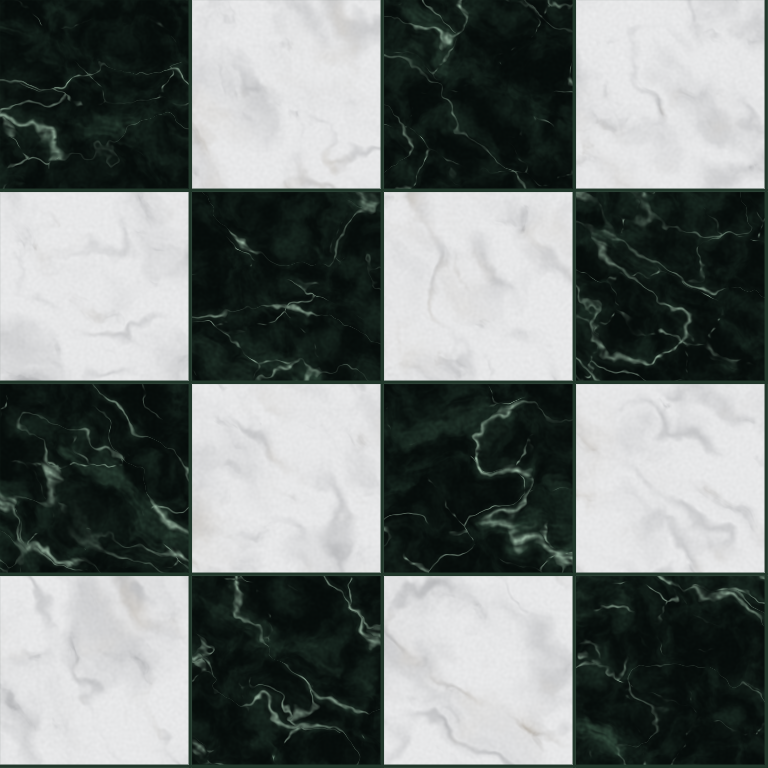
Write a Shadertoy shader that draws this texture.

```glsl
// Checkerboard of polished marble: veined dark green and softly clouded white
// slabs, split by thin green joints. Each slab hashes its own seed for warped
// gradient noise and cellular cracks; whole slabs make the canvas wrap.

const float TILES = 4.0;            // slabs across and down
const float JOINT = 0.018;          // joint width, in slabs
const float VEIN_WIDTH = 0.045;     // widest main vein
const float CRACK_WIDTH = 0.055;    // widest hairline crack
const float CRACK_SCALE = 3.2;      // crack cells per slab
const vec3 JOINT_COLOR = vec3(0.13, 0.22, 0.17);
const vec3 GREEN_DEEP  = vec3(0.025, 0.050, 0.043);
const vec3 GREEN_MID   = vec3(0.080, 0.135, 0.110);
const vec3 GREEN_CLOUD = vec3(0.230, 0.340, 0.275);
const vec3 GREEN_VEIN  = vec3(0.560, 0.660, 0.590);
const vec3 WHITE_BASE  = vec3(0.905, 0.908, 0.912);
const vec3 WHITE_GREY  = vec3(0.690, 0.695, 0.705);
const vec3 WHITE_WARM  = vec3(0.780, 0.745, 0.690);

// Integer hash: lattice point and seed to three values in 0..1
vec3 hash(vec2 p, float seed) {
    uvec3 v = uvec3(ivec3(p, seed)) * 1664525u + 1013904223u;
    v.x += v.y * v.z; v.y += v.z * v.x; v.z += v.x * v.y;
    v ^= v >> 16u;
    v.x += v.y * v.z; v.y += v.z * v.x; v.z += v.x * v.y;
    return vec3(v >> 8u) / 16777216.0;
}

float corner(vec2 cell, vec2 f, vec2 o, float seed) {
    return dot(hash(cell + o, seed).xy * 2.0 - 1.0, f - o);
}

// Gradient noise, roughly -1..1
float noise(vec2 p, float seed) {
    vec2 i = floor(p), f = p - i;
    vec2 u = f * f * f * (f * (f * 6.0 - 15.0) + 10.0);
    float low = mix(corner(i, f, vec2(0, 0), seed), corner(i, f, vec2(1, 0), seed), u.x);
    float high = mix(corner(i, f, vec2(0, 1), seed), corner(i, f, vec2(1, 1), seed), u.x);
    return 1.6 * mix(low, high, u.y);
}

float fbm(vec2 p, float seed) {
    float sum = 0.0, amp = 0.6;
    for (int k = 0; k < 4; k++) {
        sum += amp * noise(p, seed + float(k));
        p = mat2(1.6, 1.2, -1.2, 1.6) * p + 3.7;
        amp *= 0.5;
    }
    return sum;
}

// Cellular noise: second minus first distance, zero on cell borders
float cellBorder(vec2 p, float seed) {
    vec2 i = floor(p), near = vec2(9.0);
    for (int y = -1; y <= 1; y++)
    for (int x = -1; x <= 1; x++) {
        vec2 c = i + vec2(x, y);
        float d = length(c + hash(c, seed).xy - p);
        near = d < near.x ? vec2(d, near.x) : vec2(near.x, min(near.y, d));
    }
    return near.y - near.x;
}

// Coordinates along and across a direction
vec2 alongAcross(vec2 p, float angle) {
    vec2 dir = vec2(cos(angle), sin(angle));
    return vec2(dot(p, dir), dot(p, vec2(-dir.y, dir.x)));
}

float ridge(float value, float width) {
    return 1.0 - smoothstep(0.0, width, abs(value));
}

vec3 greenMarble(vec2 p, float seed, vec3 rnd) {
    vec2 q = alongAcross(p, mix(-0.85, 0.25, rnd.x));
    vec2 warp = vec2(fbm(q * 3.0, seed), fbm(q * 3.0, seed + 10.0));
    float mottle = fbm(p * 7.0 + warp, seed + 20.0);
    float cloud = fbm(q * vec2(1.3, 3.2) + 0.7 * warp, seed + 30.0);
    float fibre = noise(q * vec2(14.0, 42.0) + 3.0 * warp, seed + 40.0);
    float patches = noise(p * 2.6 + warp, seed + 50.0);

    vec3 col = mix(GREEN_DEEP, GREEN_MID, smoothstep(-0.35, 0.65, mottle + 0.5 * cloud));
    float haze = smoothstep(0.22, 0.75, cloud + 0.18 * fibre) * (0.35 + 0.65 * rnd.y);
    col = mix(col, GREEN_CLOUD, 0.75 * haze);

    // Main veins swell and thin; cracks fade in and out
    float body = noise(q * vec2(1.1, 2.3) + 0.35 * warp + rnd.yz, seed + 60.0);
    float swell = smoothstep(-0.35, 0.6, patches);
    float vein = ridge(body, 0.012 + VEIN_WIDTH * swell) * (0.2 + 0.8 * swell);
    float border = cellBorder(q * vec2(0.75, 1.25) * CRACK_SCALE + 0.55 * warp, seed + 70.0);
    float crack = ridge(border, CRACK_WIDTH) * smoothstep(-0.05, 0.5, patches + 0.3 * fibre);
    float halo = ridge(body, 0.16) * swell;
    float broken = 0.7 + 0.6 * fibre;
    col = mix(col, GREEN_CLOUD, 0.4 * halo * broken);
    return mix(col, GREEN_VEIN, clamp(max(vein, 0.7 * crack) * broken, 0.0, 1.0));
}

vec3 whiteMarble(vec2 p, float seed, vec3 rnd) {
    vec2 q = alongAcross(p, mix(-1.1, -0.55, rnd.x));
    vec2 warp = vec2(fbm(q * 2.5, seed), fbm(q * 2.5, seed + 10.0));
    float cloud = fbm(q * vec2(1.5, 2.8) + 0.6 * warp, seed + 20.0);
    float body = noise(q * vec2(1.2, 3.0) + 0.6 * warp + rnd.yz, seed + 30.0);
    float spots = fbm(q * vec2(4.0, 7.0) + warp, seed + 40.0);
    float patches = noise(p * 2.4 + rnd.zx, seed + 50.0);

    // Broad haze, drifting streaks and small smudges
    float streak = ridge(body, 0.17) * smoothstep(-0.3, 0.5, patches + 0.4 * spots);
    float smudge = smoothstep(0.25, 0.8, spots + 0.25 * cloud);
    float grey = 0.5 * smoothstep(-0.15, 0.75, cloud) + 0.5 * streak + 0.5 * smudge;
    vec3 stain = mix(WHITE_GREY, WHITE_WARM, 0.65 * smoothstep(0.1, 0.6, warp.y + 0.3 * rnd.y));
    return mix(WHITE_BASE, stain, min(grey, 1.0));
}

void mainImage(out vec4 fragColor, in vec2 fragCoord) {
    vec2 grid = fragCoord / iResolution.xy * TILES;
    vec2 slab = floor(grid), p = grid - slab;
    vec3 rnd = hash(slab, 7.0);
    float seed = 100.0 * (1.0 + slab.x + TILES * slab.y);

    bool isGreen = mod(slab.x + slab.y, 2.0) > 0.5;
    vec3 col = isGreen ? greenMarble(p, seed, rnd) : whiteMarble(p, seed, rnd);
    col *= 1.0 + (isGreen ? 0.16 : 0.018) * noise(p * 48.0, seed + 90.0);   // fine grain

    // Joints run along the right and lower side of every slab
    vec2 g = abs(fract(p - vec2(1.0 - 0.5 * JOINT, 0.5 * JOINT) + 0.5) - 0.5);
    float px = 0.7 * TILES / iResolution.y;
    float joint = 1.0 - smoothstep(-px, px, min(g.x, g.y) - 0.5 * JOINT);
    fragColor = vec4(mix(col, JOINT_COLOR, joint), 1.0);
}
```
